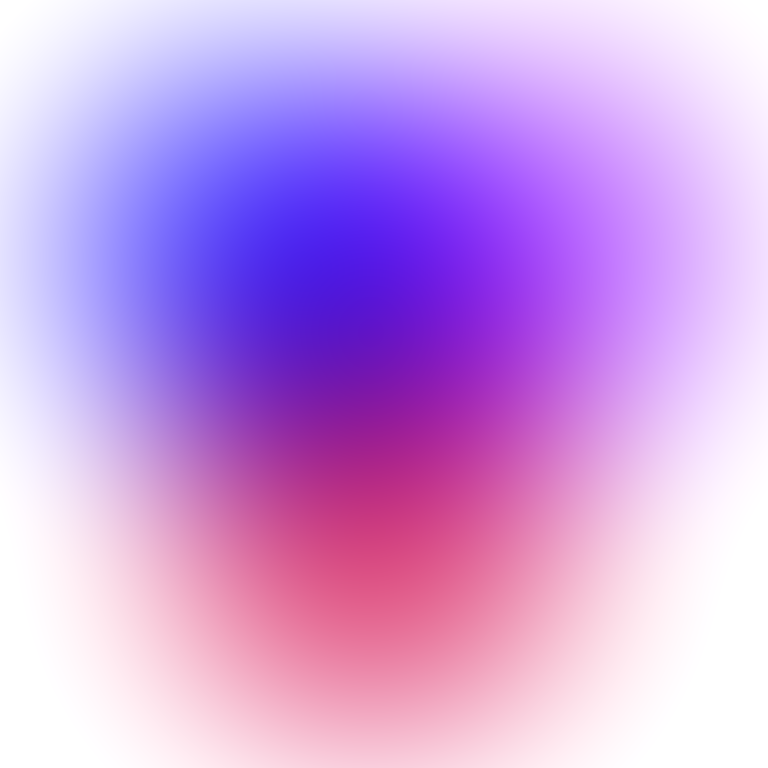
This background is drawn by a WebGL 2 fragment shader. Its source:

```glsl
#version 300 es
precision highp float;
// Three soft overlapping glows of blue, violet and rose on white.

uniform vec2 u_resolution;
out vec4 fragColor;

// Light removed from white by each glow, per channel
const vec3 BLUE_INK = vec3(0.67, 0.715, 0.02);
const vec3 VIOLET_INK = vec3(0.295, 0.645, 0.01);
const vec3 ROSE_INK = vec3(0.14, 0.73, 0.53);

// Bell-shaped falloff: 1 at the centre, exactly 0 beyond the radius
float glow(vec2 p, vec2 centre, float radius) {
    vec2 d = (p - centre) / radius;
    float k = max(1.0 - dot(d, d), 0.0);
    return k * k * k * k;
}

// Smooth version of max(x, 0) that keeps overlaps from clipping to black
vec3 softFloor(vec3 x, float softness) {
    return 0.5 * (x + sqrt(x * x + softness * softness));
}

void main() {
    vec2 uv = gl_FragCoord.xy / u_resolution;

    // Sum the ink of all glows
    vec3 ink = BLUE_INK * glow(uv, vec2(0.335, 0.667), 0.573)
             + VIOLET_INK * glow(uv, vec2(0.677, 0.667), 0.573)
             + ROSE_INK * glow(uv, vec2(0.482, 0.307), 0.595);

    // Subtract it from white
    vec3 colour = softFloor(1.0 - ink, 0.26);
    fragColor = vec4(clamp(colour, 0.0, 1.0), 1.0);
}
```
